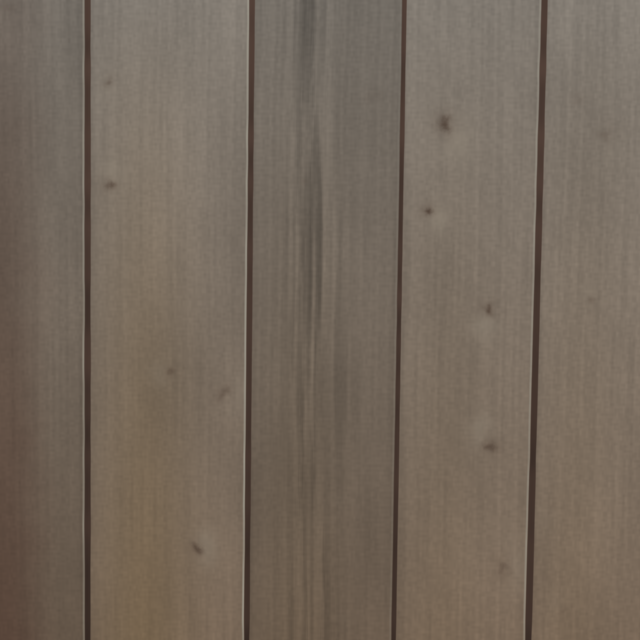
Reproduce this texture procedurally as a Shadertoy shader.

```glsl
const int SEAMS = 4;
const float FIRST_SEAM = 0.137;
const float BOARD_WIDTH = 0.258;
const float WIDTH_SHRINK = 0.0095;   // boards narrow towards the right
const float SEAM_LEAN = 0.0085;      // lean grows with each seam
const float GROOVE_HALF = 0.0046;
const float LIP_HALF = 0.0017;
const float KNOT_RADIUS = 0.011;
const int KNOTS_PER_BOARD = 5;
const float GRAIN = 0.032;
const float WEAVE = 0.045;
const float CLOUDS = 0.10;

const vec3 WOOD_LOW = vec3(0.455, 0.390, 0.328);
const vec3 WOOD_HIGH = vec3(0.508, 0.480, 0.445);
const vec3 OCHRE = vec3(0.45, 0.375, 0.275);
const vec3 UMBER = vec3(0.31, 0.225, 0.19);
const vec3 PALE = vec3(0.59, 0.55, 0.49);
const vec3 GROOVE = vec3(0.235, 0.180, 0.155);
const vec3 LIP = vec3(0.61, 0.59, 0.54);
const vec3 KNOT = vec3(0.25, 0.19, 0.155);

const float BOARD_TONE[5] = float[5](0.88, 1.01, 0.92, 1.03, 1.05);
const float KNOT_AMOUNT[5] = float[5](0.15, 0.75, 0.12, 1.0, 0.25);
const float SEAM_WEIGHT[4] = float[4](1.0, 0.9, 0.75, 1.05);
const float LIP_WEIGHT[4] = float[4](0.65, 0.9, 0.2, 0.6);

float hash(vec2 p) {
    return fract(sin(dot(p, vec2(127.1, 311.7))) * 43758.5453);
}

float noise(vec2 p) {
    vec2 i = floor(p), f = fract(p);
    f = f * f * (3.0 - 2.0 * f);
    return mix(mix(hash(i), hash(i + vec2(1, 0)), f.x),
               mix(hash(i + vec2(0, 1)), hash(i + vec2(1, 1)), f.x), f.y);
}

float fbm(vec2 p) {
    float sum = 0.0, amp = 0.5;
    for (int i = 0; i < 4; i++) {
        sum += amp * noise(p);
        p = p * 2.03 + 17.3;
        amp *= 0.5;
    }
    return sum / 0.9375;
}

float seamX(float i, float y) {
    return FIRST_SEAM + i * (BOARD_WIDTH - WIDTH_SHRINK * i + SEAM_LEAN * y);
}

float band(float d, float halfWidth, float blur) {
    return 1.0 - smoothstep(halfWidth - blur, halfWidth + blur, abs(d));
}

// Dark, ragged knots, each with a pale swirl beside it
vec3 addKnots(vec3 col, vec2 p, float width, int board) {
    vec2 warp = vec2(fbm(p * 45.0), fbm(p * 45.0 + 31.0)) - 0.5;
    for (int k = 0; k < KNOTS_PER_BOARD; k++) {
        vec2 id = vec2(float(board) + 3.0, float(k) + 1.0);
        vec2 centre = vec2(width * mix(0.12, 0.88, hash(id)),
                           (float(k) + hash(id + 9.2)) / float(KNOTS_PER_BOARD));
        float size = KNOT_RADIUS * mix(0.45, 1.15, hash(id + 4.7));
        float strength = KNOT_AMOUNT[board] * mix(0.35, 1.0, hash(id + 6.1));
        vec2 q = p - centre + warp * size * 2.2;
        vec2 side = vec2(hash(id + 2.3) - 0.5, hash(id + 7.9) - 0.5) * 5.0;
        vec2 s = (q / size - side) / vec2(2.0, 3.0);
        col = mix(col, PALE, 0.5 * strength * exp(-dot(s, s)));
        q /= size * vec2(1.0, 0.85);
        col = mix(col, KNOT, 0.2 * strength * exp(-0.25 * dot(q, q)));
        col = mix(col, KNOT, 0.7 * strength * exp(-1.6 * dot(q, q)));
    }
    return col;
}

void mainImage(out vec4 fragColor, in vec2 fragCoord) {
    vec2 uv = fragCoord / iResolution.xy;
    float blur = max(0.0016, 1.0 / iResolution.x);

    // Board under this point
    int board = 0;
    for (int i = 0; i < SEAMS; i++)
        board += int(step(seamX(float(i), uv.y), uv.x));
    float left = seamX(float(board) - 1.0, uv.y);
    float width = seamX(float(board), uv.y) - left;
    vec2 p = vec2(uv.x - left, uv.y);
    float across = p.x / width;
    vec2 seed = p + float(board) * 7.31;

    // Weathered base, greyer at the top and warmer below
    vec3 col = mix(WOOD_LOW, WOOD_HIGH, uv.y) * BOARD_TONE[board];
    float cloud = fbm(seed * vec2(9.0, 3.5));
    col *= 1.0 + CLOUDS * (cloud - 0.5) * 2.0;
    float warm = exp(-pow((across - 0.35) / 0.28, 2.0)) * (1.0 - uv.y);
    col = mix(col, OCHRE, warm * (board == 1 ? 0.6 : 0.15));
    float edgeStain = 1.0 - smoothstep(0.0, 0.10, uv.x + 0.05 * (fbm(uv * 9.0) - 0.5));
    col = mix(col, UMBER, 0.6 * edgeStain * (1.0 - 0.75 * uv.y));

    // Long grain, strongest along the middle board
    float heart = board == 2 ? exp(-pow((across - 0.42) / 0.17, 2.0)) : 0.0;
    float sway = 0.006 * (noise(vec2(float(board), uv.y * 5.0)) - 0.5);
    float grain = noise(vec2((seed.x + sway) * 190.0, uv.y * 5.0)) - 0.5;
    float streak = fbm(vec2((seed.x + sway) * 55.0, uv.y * 3.0));
    col *= 1.0 + GRAIN * grain * (2.0 + 3.0 * heart);
    col *= 1.0 - 0.20 * heart * smoothstep(0.42, 0.72, streak);

    // Fine fibres
    float fibre = noise(seed * vec2(300.0, 110.0)) + noise(seed * vec2(130.0, 260.0)) - 1.0;
    col *= 1.0 + WEAVE * fibre;
    col = addKnots(col, p, width, board);

    // Grooves with a lit lip on the left
    for (int i = 0; i < SEAMS; i++) {
        float d = uv.x - seamX(float(i), uv.y);
        float wear = noise(vec2(float(i) * 5.7, uv.y * 28.0));
        float halfWidth = GROOVE_HALF * SEAM_WEIGHT[i] * mix(0.9, 1.1, wear);
        col *= 1.0 - 0.12 * exp(-abs(d) / 0.008);
        float lip = band(d + halfWidth + LIP_HALF, LIP_HALF, blur);
        col = mix(col, LIP, lip * LIP_WEIGHT[i] * mix(0.6, 1.0, wear));
        vec3 shade = GROOVE * mix(0.9, 1.2, uv.y) * mix(0.9, 1.15, wear);
        col = mix(col, shade, 0.93 * band(d, halfWidth, blur));
    }
    fragColor = vec4(clamp(col, 0.0, 1.0), 1.0);
}
```
